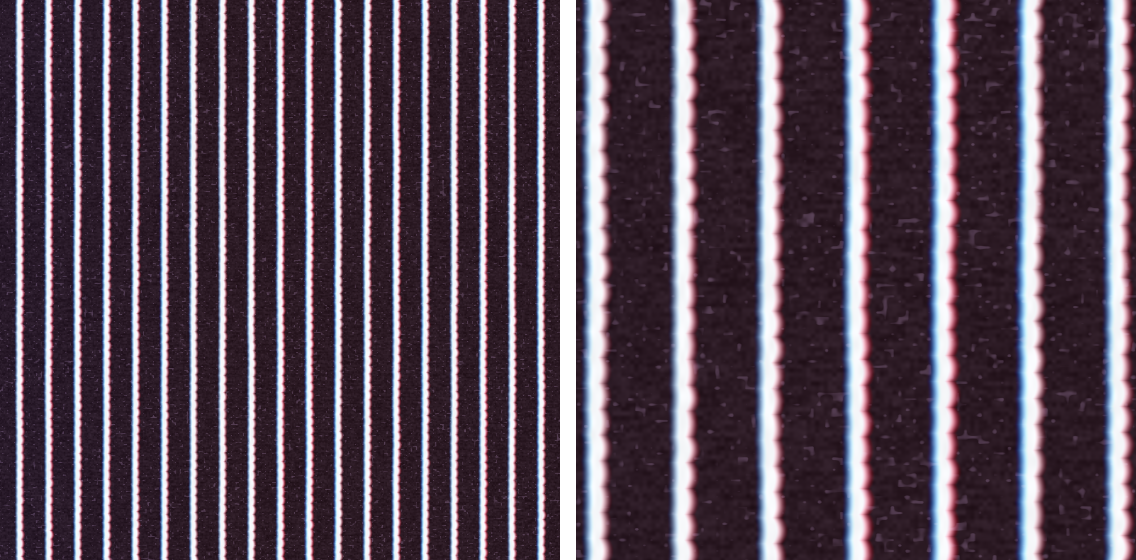
Left, the full canvas; right, a detail of the centre.
Write a Shadertoy shader that draws this texture.

```glsl
// Dark plum woven cloth with thin vertical white pinstripes.
// Each stripe is a per-channel soft band, so its left rim runs blue and its
// right rim runs red; stitch lobes scallop the edge and noise forms the weave.

const float STRIPE_COUNT = 19.33;     // stripe periods across the canvas
const float FIRST_STRIPE = 0.0350;    // centre of the leftmost stripe
const float HALF_WIDTH   = 0.0054;    // stripe centre to mid-edge
const float EDGE_SOFT    = 0.0034;    // half the width of the edge ramp
const float STITCHES     = 65.0;      // stitch lobes down the canvas
const float LOBE_RIGHT   = 0.0022;    // scallop depth, right edge
const float LOBE_LEFT    = 0.0007;    // scallop depth, left edge
const float WANDER       = 0.0005;    // slow sideways drift of a stripe

// Outward shift of each channel's edge: the cause of the coloured rims
const vec3 LEFT_FRINGE  = vec3(-0.0007, 0.0002, 0.0010);
const vec3 RIGHT_FRINGE = vec3(0.0010, -0.0004, -0.0002);

const vec3 CLOTH   = vec3(0.168, 0.100, 0.138);
const vec3 THREAD  = vec3(0.965, 0.970, 0.980);
const vec3 SPECKLE = vec3(0.150, 0.130, 0.170);
const vec3 COOL    = vec3(-0.012, 0.000, 0.022);

float hash(vec2 p) {
    vec3 q = fract(vec3(p.xyx) * 0.1031);
    q += dot(q, q.yzx + 33.33);
    return fract((q.x + q.y) * q.z);
}

float valueNoise(vec2 p) {
    vec2 cell = floor(p);
    vec2 f = fract(p);
    f = f * f * (3.0 - 2.0 * f);
    float low  = mix(hash(cell), hash(cell + vec2(1, 0)), f.x);
    float high = mix(hash(cell + vec2(0, 1)), hash(cell + vec2(1, 1)), f.x);
    return mix(low, high, f.y);
}

// Rounded lobe per stitch, centred on zero, with uneven heights
float stitchLobe(float y, float seed) {
    float row = y * STITCHES + hash(vec2(seed, 7.0));
    float f = 2.0 * fract(row) - 1.0;
    float height = mix(0.65, 1.3, hash(vec2(floor(row), seed + 31.0)));
    return (1.0 - f * f) * height - 0.65;
}

// Dark ground: fine grain, short cross threads, faint ribs, stray fibres
vec3 weave(vec2 uv) {
    float grain   = valueNoise(uv * 390.0) - 0.5;
    float threads = valueNoise(uv * vec2(130.0, 340.0) + 50.0) - 0.5;
    float patches = valueNoise(uv * 24.0 + 9.0) - 0.5;
    float rib     = sin(uv.y * 6.2832 * 150.0);
    float fibre   = smoothstep(0.76, 0.98, valueNoise(uv * vec2(230.0, 310.0) + 80.0));
    float light = 0.055 * grain + 0.045 * threads + 0.012 * patches + 0.004 * rib;
    vec3 colour = CLOTH + light * vec3(1.0, 0.9, 1.05) + SPECKLE * fibre;
    return colour + COOL * (1.0 - smoothstep(0.0, 0.45, uv.x));
}

// Coverage of the stripe in red, green and blue
vec3 stripeCoverage(vec2 uv, float pixel) {
    float across = (uv.x - FIRST_STRIPE) * STRIPE_COUNT + 0.5;
    float stripe = floor(across) + 2.0;
    float x = (fract(across) - 0.5) / STRIPE_COUNT;

    // Drift and rim strength differ from stripe to stripe
    x += WANDER * 2.0 * (valueNoise(vec2(stripe * 17.0, uv.y * 14.0)) - 0.5);
    float rim = mix(0.6, 1.4, hash(vec2(stripe, 3.0)));
    float lean = mix(0.6, 1.4, hash(vec2(stripe, 11.0)));

    float lobe = stitchLobe(uv.y, stripe);
    vec3 leftEdge  = HALF_WIDTH + LEFT_FRINGE * rim - LOBE_LEFT * lobe;
    vec3 rightEdge = HALF_WIDTH + RIGHT_FRINGE * lean + LOBE_RIGHT * lobe;

    float soft = max(EDGE_SOFT, pixel);
    vec3 fromLeft  = smoothstep(-soft, soft, leftEdge + x);
    vec3 fromRight = smoothstep(-soft, soft, rightEdge - x);
    return fromLeft * fromRight;
}

void mainImage(out vec4 fragColor, in vec2 fragCoord) {
    float pixel = 1.0 / min(iResolution.x, iResolution.y);
    vec2 uv = fragCoord / iResolution.xy;

    vec3 thread = THREAD + 0.04 * (valueNoise(uv * vec2(300.0, 130.0)) - 0.5);
    vec3 colour = mix(weave(uv), thread, stripeCoverage(uv, pixel));
    fragColor = vec4(clamp(colour, 0.0, 1.0), 1.0);
}
```
